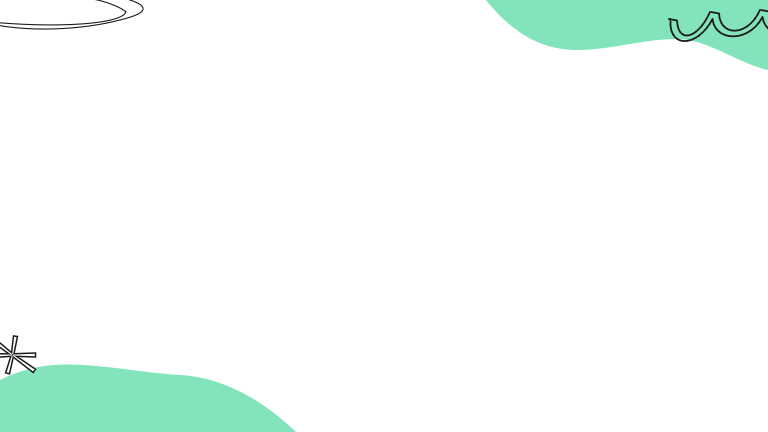
Give the GLSL for this background, as a Shadertoy shader.

```glsl
// White backdrop with two mint hills in opposite corners and ink doodles:
// a double loop, a scalloped ribbon and a hollow star. Hills are cubic height
// curves; doodles are distances to Bezier strokes and tapered arms.

const float CANVAS_HEIGHT = 432.0;   // canvas units, independent of resolution
const vec3 PAPER = vec3(1.0);
const vec3 MINT = vec3(0.514, 0.894, 0.733);
const vec3 INK = vec3(0.10);
const float LOOP_HALF_WIDTH = 0.55;
const float RIBBON_HALF_WIDTH = 0.9;
const float STAR_HALF_WIDTH = 0.75;
const vec2 STAR_CENTER = vec2(12.5, 77.0);
const int STROKE_STEPS = 14;

// Hill knots: position, height, slope
const vec3 TOP[4] = vec3[4](vec3(486, 0, 1.25), vec3(577, 50, 0),
                            vec3(677, 39, 0), vec3(768, 70, 0.22));
const vec3 BOTTOM[4] = vec3[4](vec3(0, 52, 0.5), vec3(66, 67.5, 0),
                               vec3(180, 57, -0.06), vec3(296, 0, -0.95));
// Star arms: angle in degrees, length
const vec2 ARMS[6] = vec2[6](vec2(0, 23), vec2(81, 19), vec2(142, 22),
                             vec2(182, 23), vec2(255, 19), vec2(324, 27));

float coverage(float d, float px) {
    return clamp(0.5 - d / px, 0.0, 1.0);
}

// Signed distance to a cubic height curve, continued linearly past its ends
float hillDistance(vec2 p, vec3 knots[4]) {
    int i = p.x < knots[1].x ? 0 : (p.x < knots[2].x ? 1 : 2);
    vec3 a = knots[i], b = knots[i + 1];
    float w = b.x - a.x, rise = b.y - a.y;
    float t = clamp((p.x - a.x) / w, 0.0, 1.0);
    float m0 = a.z * w, m1 = b.z * w;
    float k2 = 3.0 * rise - 2.0 * m0 - m1;
    float k3 = m0 + m1 - 2.0 * rise;
    float slope = (m0 + t * (2.0 * k2 + 3.0 * t * k3)) / w;
    float height = a.y + t * (m0 + t * (k2 + t * k3));
    height += slope * (p.x - a.x - t * w);
    return (p.y - height) / sqrt(1.0 + slope * slope);
}

float segmentDistance(vec2 p, vec2 a, vec2 b) {
    vec2 ab = b - a;
    return length(p - a - ab * clamp(dot(p - a, ab) / dot(ab, ab), 0.0, 1.0));
}

float bezierDistance(vec2 p, vec2 a, vec2 b, vec2 c, vec2 d) {
    float nearest = 1e5;
    vec2 previous = a;
    for (int i = 1; i <= STROKE_STEPS; i++) {
        float t = float(i) / float(STROKE_STEPS), s = 1.0 - t;
        vec2 point = s * s * (s * a + 3.0 * t * b) + t * t * (3.0 * s * c + t * d);
        nearest = min(nearest, segmentDistance(p, previous, point));
        previous = point;
    }
    return nearest;
}

// Two nested, loosely drawn ovals cut by the top left corner
float loopDistance(vec2 q) {
    float outer = min(
        bezierDistance(q, vec2(127, -1), vec2(150, 6), vec2(149, 13), vec2(120, 20)),
        bezierDistance(q, vec2(120, 20), vec2(90, 28), vec2(40, 33), vec2(-4, 25)));
    float inner = min(
        bezierDistance(q, vec2(95, -0.5), vec2(108, 2), vec2(122, 8), vec2(126, 12)),
        bezierDistance(q, vec2(126, 12), vec2(122, 24), vec2(60, 28), vec2(-4, 22.5)));
    return min(outer, inner);
}

// Crests of the ribbon, with slowly growing spacing
vec2 crest(float k) {
    return vec2(668.0, 19.0) + k * vec2(42.0, -7.0) + k * (k - 1.0) * vec2(4.0, 2.5);
}

// Each cup has an upper and a lower stroke joined by a flat cap
float ribbonDistance(vec2 q) {
    const vec2 capEnd = vec2(9.0, 1.5), underside = vec2(2.5, 7.0);
    float d = segmentDistance(q, crest(0.0) + vec2(2.5, 0.0), crest(0.0) + underside);
    for (int i = 0; i < 3; i++) {
        vec2 a = crest(float(i)), b = crest(float(i) + 1.0);
        d = min(d, segmentDistance(q, a + vec2(1.0, 0.0), a + capEnd));
        d = min(d, bezierDistance(q, a + capEnd, a + vec2(10, 25),
                                  b + vec2(-12, 27), b));
        d = min(d, bezierDistance(q, a + underside, a + vec2(5, 30),
                                  b + vec2(-11, 33), b + underside));
    }
    return d;
}

// Union of narrow arms that widen toward their tips
float starDistance(vec2 p) {
    float d = 1e5;
    for (int i = 0; i < 6; i++) {
        float angle = radians(ARMS[i].x), reach = ARMS[i].y;
        vec2 axis = vec2(cos(angle), sin(angle));
        vec2 local = vec2(dot(p, axis), abs(dot(p, vec2(-axis.y, axis.x))));
        float halfWidth = mix(1.2, 2.0, clamp(local.x / reach, 0.0, 1.0));
        d = min(d, max(local.y - halfWidth, max(local.x - reach, -local.x)));
    }
    return d;
}

void mainImage(out vec4 fragColor, in vec2 fragCoord) {
    float px = CANVAS_HEIGHT / iResolution.y;
    vec2 p = fragCoord * px;
    vec2 q = vec2(p.x, CANVAS_HEIGHT - p.y);   // measured down from the top

    // Hills
    float hills = min(hillDistance(q, TOP), hillDistance(p, BOTTOM));
    vec3 color = mix(PAPER, MINT, coverage(hills, px));

    // Doodles
    float star = starDistance(p - STAR_CENTER);
    color = mix(color, PAPER, coverage(star, px));
    float ink = min(loopDistance(q) - LOOP_HALF_WIDTH, ribbonDistance(q) - RIBBON_HALF_WIDTH);
    ink = min(ink, abs(star) - STAR_HALF_WIDTH);
    color = mix(color, INK, coverage(ink, px));

    fragColor = vec4(color, 1.0);
}
```
